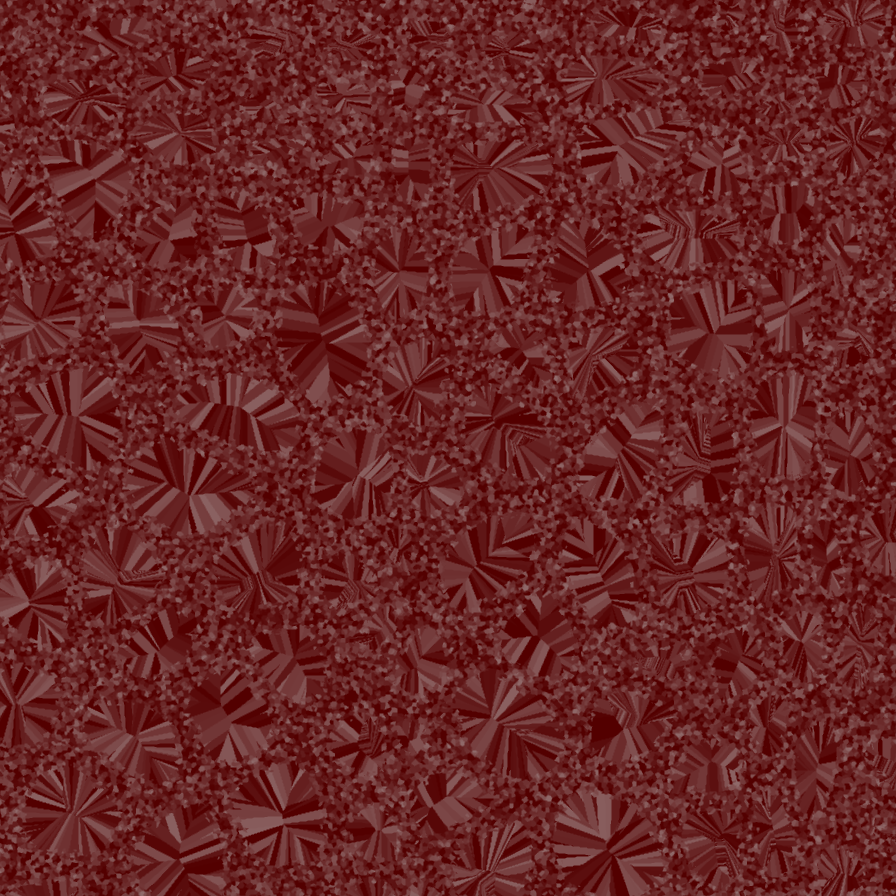
Give the GLSL for this pattern, as a three.js fragment shader.

```glsl
// Dark red mosaic: fans of splintered streaks ringed by bands of fine grains.
#define CELLS 9.0            // fans across the canvas
#define BAND 0.0125          // half width of the grain bands
#define ROUNDING 95.0        // lower values round the fans more
#define STREAK 0.0034        // streak spacing at the rim
#define SPLINTER 0.0045      // how strongly streaks swallow their neighbours
#define GRAINS 205.0         // fine grains across the canvas
#define CLUMPS 105.0         // pale clumps across the canvas
#define SAMPLE_STEP 0.0005   // spacing of the smoothing samples
#define DARK vec3(0.325, 0.0, 0.0)
#define PALE vec3(0.61, 0.50, 0.50)

varying vec2 vUv;

float hash(vec2 p) {
  vec3 q = fract(p.xyx * vec3(0.1031, 0.1030, 0.0973));
  q += dot(q, q.yzx + 33.33);
  return fract((q.x + q.y) * q.z);
}

vec2 hash2(vec2 p) {
  return vec2(hash(p + 17.3), hash(p + 71.9));
}

// Spreads an even random value over the tonal range.
float toneOf(float q) {
  return max(0.0, 0.72 * q - 0.1) + 0.14 * pow(q, 8.0);
}

// Cellular noise with uneven cell sizes: distance and random value.
vec2 cellular(vec2 p) {
  vec2 base = floor(p);
  vec2 best = vec2(9.0, 0.0);
  float lowest = 9.0;
  for (int j = -1; j <= 1; j++)
  for (int i = -1; i <= 1; i++) {
    vec2 id = base + vec2(float(i), float(j));
    float r = hash(id + 5.7);
    float dist = length(id + hash2(id) - p);
    float cost = dist + 0.35 * hash(id + 43.1);
    if (cost < lowest) { lowest = cost; best = vec2(dist, r); }
  }
  return best;
}

vec2 siteOf(vec2 id) {
  return (id + 0.04 + 0.92 * hash2(id)) / CELLS;
}

// Streaks start at the rim; those set back from it die out inwards.
float streakTone(float along, float depth, vec2 seed) {
  float first = floor(along / STREAK);
  float lowest = 9.0;
  float value = 0.0;
  for (int k = -8; k <= 8; k++) {
    float n = first + float(k);
    vec2 key = seed + vec2(n * 1.37, n * 0.71);
    float setback = hash(key + 3.1);
    float gap = along - (n + hash(key)) * STREAK;
    float cost = gap * gap + 2.0 * depth * SPLINTER * setback * setback;
    if (cost < lowest) { lowest = cost; value = hash(key + 9.7); }
  }
  return toneOf(value);
}

float grainTone(vec2 uv, float value) {
  vec2 clump = cellular(uv * CLUMPS + 31.0);
  float disc = 1.0 - smoothstep(0.34, 0.42, clump.x);
  return 0.88 * toneOf(value) + 0.17 * disc * step(0.6, clump.y);
}

float mosaicTone(vec2 uv) {
  // Fans crowd into narrow columns and rows near the right and top.
  vec2 p = uv + 0.11 * smoothstep(0.8, 1.0, uv);
  p.x += 0.035 * smoothstep(0.41, 0.48, uv.x);

  vec2 base = floor(p * CELLS);
  vec2 home = base;
  float nearest = 9.0;
  for (int j = -1; j <= 1; j++)
  for (int i = -1; i <= 1; i++) {
    vec2 id = base + vec2(float(i), float(j));
    float dist = length(siteOf(id) - p);
    if (dist < nearest) { nearest = dist; home = id; }
  }

  // Nearest side of the fan, and a rounded distance to all sides.
  vec2 site = siteOf(home);
  vec2 side = vec2(1.0, 0.0);
  vec2 sideId = home;
  float depth = 9.0;
  float reach = 1.0;
  float sum = 0.0;
  for (int j = -2; j <= 2; j++)
  for (int i = -2; i <= 2; i++) {
    if (i == 0 && j == 0) continue;
    vec2 id = home + vec2(float(i), float(j));
    vec2 link = siteOf(id) - site;
    float halfLink = 0.5 * length(link);
    vec2 normal = normalize(link);
    float d = halfLink - dot(p - site, normal);
    sum += exp(-ROUNDING * d);
    if (d < depth) { depth = d; side = normal; sideId = id; reach = halfLink; }
  }
  float rim = -log(sum) / ROUNDING;

  // Ragged grain bands, wider towards the right and top.
  vec2 grain = cellular(uv * GRAINS);
  float crowd = max(smoothstep(0.82, 1.0, uv.x), smoothstep(0.8, 0.93, uv.y));
  float width = BAND + 0.007 * crowd + 0.009 * (grain.y - 0.5);
  width += 0.0035 * sin(uv.x * 23.0 + 2.0 * sin(uv.y * 17.0)) * sin(uv.y * 29.0 + 1.0);
  width += 0.0025 * sin(uv.x * 130.0 + 2.0 * sin(uv.y * 90.0)) * sin(uv.y * 145.0);
  if (rim < width) return grainTone(uv, grain.y);

  // Each side's streaks run parallel or converge on the centre.
  vec2 seed = home * 3.17 + sideId * 7.31 + 200.0;
  float converge = 0.2 + 0.65 * hash(home + 61.0);
  float along = dot(p - site, vec2(-side.y, side.x));
  along *= reach / max(reach - converge * depth, 0.15 * reach);
  return streakTone(along, depth, seed);
}

void main() {
  float tone = 0.0;
  for (int j = 0; j < 2; j++)
  for (int i = 0; i < 2; i++)
    tone += mosaicTone(vUv + (vec2(float(i), float(j)) - 0.5) * SAMPLE_STEP * 2.0);
  gl_FragColor = vec4(mix(DARK, PALE, tone * 0.25), 1.0);
}
```
